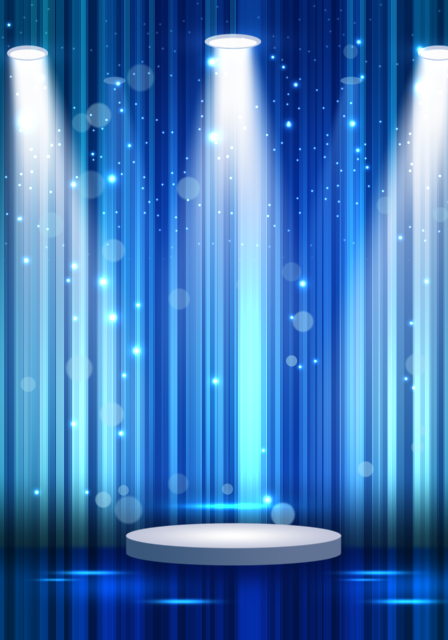
Reproduce this background procedurally as a WebGL 1 fragment shader.

```glsl
precision highp float;
// Blue striped stage curtain with three spotlights, bokeh and a round podium.
uniform vec2 u_resolution;

#define ASPECT 0.7
#define MID_X 0.364
#define HORIZON 0.145
#define LAMP_GAP 0.321
#define BEAM_LEAN 0.135
#define STRIPE_CONTRAST 0.46
#define BOKEH_COUNT 28
#define SPARK_COUNT 48
#define DUST_DENSITY 46.0
#define PODIUM_POS vec2(0.365, 0.163)
#define PODIUM_SIZE vec2(0.168, 0.0195)
#define PODIUM_DEPTH 0.027

float hash(float n) { return fract(sin(n * 127.1 + 3.7) * 43758.55); }

float gauss(vec2 d, vec2 size) { d /= size; return exp(-dot(d, d)); }

// Flat bands of random brightness with narrow soft edges
float bands(float x, float count) {
  float t = x * count, cell = floor(t);
  return mix(hash(cell + count), hash(cell + 1.0 + count), smoothstep(0.84, 1.0, fract(t)));
}

// Antialiased ellipse coverage
float ellipse(vec2 d, vec2 size, float px) {
  float k = length(d / size);
  float dist = (k - 1.0) * k / max(length(d / (size * size)), 0.001);
  return 1.0 - smoothstep(-px, px, dist);
}

// Cone of light opening downward from the lamp
float beam(vec2 d, float lean, float width, float spread) {
  float depth = -d.y;
  float across = abs(d.x - lean * depth) / (width + spread * max(depth, 0.0));
  return (1.0 - smoothstep(0.4, 1.15, across)) * smoothstep(-0.004, 0.008, depth);
}

// Curtain colour; folds shift from royal blue to cyan in the lit centre
vec3 curtain(vec2 p, float fold) {
  float side = abs(p.x - MID_X);
  vec3 royal = mix(vec3(0.04, 0.32, 0.88), vec3(0.01, 0.15, 0.46), smoothstep(0.55, 1.0, p.y));
  vec3 teal = mix(vec3(0.06, 0.45, 0.66), vec3(0.01, 0.25, 0.42), smoothstep(0.4, 0.9, p.y));
  vec3 col = mix(royal, teal, smoothstep(0.14, 0.36, side + 0.05 * step(p.x, MID_X)));
  vec3 lit = mix(vec3(0.22, 0.58, 0.96), vec3(0.36, 0.86, 0.99), fold);
  col = mix(col, lit, 0.95 * gauss(p - vec2(MID_X - 0.02, 0.41), vec2(0.155, 0.30)));
  vec3 wash = mix(vec3(0.32, 0.66, 0.86), vec3(0.42, 0.78, 0.90), fold);
  col = mix(col, wash, 0.8 * gauss(vec2(side - 0.27, p.y - 0.37), vec2(0.115, 0.22)));
  return col * mix(0.33, 1.0, smoothstep(HORIZON, 0.27, p.y));
}

void main() {
  vec2 p = gl_FragCoord.xy / u_resolution * vec2(ASPECT, 1.0);
  float px = 1.0 / u_resolution.y;
  float fold = 0.3 * bands(p.x, 37.0) + 0.45 * bands(p.x, 79.0) + 0.25 * bands(p.x, 137.0);
  fold = smoothstep(0.15, 0.85, fold);
  float ribbon = smoothstep(0.74, 0.80, bands(p.x, 103.0));

  // Curtain and glossy floor
  vec3 wall = curtain(p, fold) * (1.0 + STRIPE_CONTRAST * (2.0 * fold - 1.0) * vec3(1.5, 1.0, 0.6));
  vec3 ground = mix(vec3(0.01, 0.13, 0.50), vec3(0.0, 0.22, 0.44), smoothstep(0.15, 0.36, abs(p.x - MID_X)));
  ground *= (0.55 + 0.8 * fold) * mix(1.0, 0.6, smoothstep(0.09, HORIZON, p.y));
  vec3 col = mix(ground, wall, smoothstep(HORIZON - 0.006, HORIZON + 0.006, p.y));

  // Faint rear lamps
  for (int i = 0; i < 2; i++) {
    float s = float(i) * 2.0 - 1.0;
    vec2 d = p - vec2(MID_X + s * 0.185, 0.874);
    float fade = 1.0 - smoothstep(0.0, 0.5, -d.y);
    col = mix(col, vec3(0.30, 0.60, 0.95), 0.4 * fade * beam(d, -s * 0.13, 0.014, 0.13));
    col = mix(col, vec3(0.42, 0.62, 0.82), 0.65 * ellipse(d, vec2(0.017, 0.006), px));
  }

  // Main beams with bright cores and lamp discs
  for (int i = 0; i < 3; i++) {
    float s = float(i) - 1.0, outer = abs(s);
    vec2 d = p - vec2(MID_X + s * LAMP_GAP, 0.935 - 0.018 * outer);
    float lean = -s * BEAM_LEAN, depth = -d.y;
    float fade = 1.0 - smoothstep(0.14, 0.64 + 0.14 * outer, depth);
    float haze = beam(d, lean, 0.034, 0.22 - 0.05 * outer);
    vec3 light = mix(vec3(0.80, 0.86, 0.96), vec3(0.66, 0.77, 0.94), smoothstep(0.12, 0.45, depth));
    col = mix(col, light, haze * fade * (0.72 + 0.26 * fold));
    float core = beam(d, lean * 0.8, 0.030, 0.03) * (1.0 - smoothstep(0.08, 0.28, depth));
    col = mix(col, vec3(1.0), core * 0.95);
    vec2 rim = vec2(0.044 - 0.012 * outer, 0.012);
    col += vec3(0.2, 0.4, 0.6) * gauss(d, rim * 1.6) * 0.3;
    col = mix(col, vec3(0.74, 0.79, 0.88), ellipse(d, rim, px));
    col = mix(col, vec3(0.99), ellipse(d + vec2(0.0, 0.002), rim * vec2(0.85, 0.65), px));
  }

  // Stripes showing through the light
  float through = smoothstep(0.15, 0.32, p.y) * (1.0 - smoothstep(0.62, 0.80, p.y));
  col *= 1.0 + through * (fold - 0.5) * vec3(0.30, 0.16, 0.04);
  col += ribbon * vec3(0.03, 0.15, 0.12) * smoothstep(0.15, 0.4, p.y) * (1.0 - col.r);

  // Soft bokeh discs, denser at the left
  for (int i = 0; i < BOKEH_COUNT; i++) {
    float n = float(i) * 3.0 + 11.0, r = mix(0.009, 0.026, hash(n + 0.3));
    vec2 d = p - vec2(ASPECT * pow(hash(n), 1.3), 0.19 + 0.75 * hash(n + 1.0));
    float disc = 1.0 - smoothstep(r * 0.75, r, length(d));
    col = mix(col, vec3(0.68, 0.89, 0.96), disc * mix(0.18, 0.52, hash(n + 2.0)));
  }

  // Glowing sparks
  for (int i = 0; i < SPARK_COUNT; i++) {
    float n = float(i) * 5.0 + 207.0, r = mix(0.0018, 0.0055, pow(hash(n + 2.0), 2.0));
    vec2 d = p - vec2(ASPECT * hash(n), 0.21 + 0.76 * hash(n + 1.0));
    col += vec3(0.8, 0.95, 1.0) * gauss(d, vec2(r)) + vec3(0.06, 0.25, 0.38) * gauss(d, vec2(r * 2.4));
  }

  // Fine dust drifting through the upper light
  vec2 cell = floor(p * DUST_DENSITY);
  float seed = cell.x + cell.y * 57.0;
  vec2 speck = fract(p * DUST_DENSITY) - 0.2 - 0.6 * vec2(hash(seed), hash(seed + 0.5));
  float cloud = smoothstep(0.58, 0.68, p.y) * (1.0 - 0.7 * smoothstep(0.82, 0.95, p.y));
  col += vec3(0.45, 0.65, 0.7) * gauss(speck, vec2(0.075)) * cloud * step(0.55, hash(seed + 0.2));

  // Floor glints and the glow behind the podium
  float glint = gauss(p - vec2(0.358, 0.209), vec2(0.055, 0.004));
  for (int i = 0; i < 2; i++) {
    float s = float(i) * 2.0 - 1.0;
    glint += gauss(p - vec2(MID_X + 0.222 * s, 0.105), vec2(0.042, 0.003));
    glint += gauss(p - vec2(0.460 + 0.175 * s, 0.060), vec2(0.040, 0.0035));
    glint += 0.6 * gauss(p - vec2(0.328 + 0.240 * s, 0.094), vec2(0.025, 0.002));
    col += vec3(0.0, 0.16, 0.36) * gauss(p - vec2(0.41 + 0.225 * s, 0.085), vec2(0.09, 0.022));
  }
  col += vec3(0.15, 0.75, 1.0) * glint;
  col += vec3(0.0, 0.2, 0.35) * gauss(p - vec2(0.358, 0.209), vec2(0.11, 0.016));

  // Podium: shadow, side wall, lit top
  vec2 d = p - PODIUM_POS;
  col = mix(col, vec3(0.01, 0.07, 0.32), 0.75 * gauss(d + vec2(0.0, 0.05), vec2(0.18, 0.028)));
  float base = ellipse(d + vec2(0.0, PODIUM_DEPTH), PODIUM_SIZE, px);
  float rise = (1.0 - smoothstep(-px, px, abs(d.x) - PODIUM_SIZE.x))
    * smoothstep(-PODIUM_DEPTH - px, -PODIUM_DEPTH + px, d.y) * (1.0 - smoothstep(-px, px, d.y));
  vec3 metal = mix(vec3(0.22, 0.34, 0.48), vec3(0.38, 0.45, 0.58), smoothstep(-0.17, 0.12, d.x));
  col = mix(col, metal, max(base, rise));
  vec3 plate = mix(vec3(0.72, 0.74, 0.83), vec3(1.0), gauss(d, vec2(0.11, 0.015)));
  col = mix(col, plate, ellipse(d, PODIUM_SIZE, px));

  gl_FragColor = vec4(clamp(col, 0.0, 1.0), 1.0);
}
```
